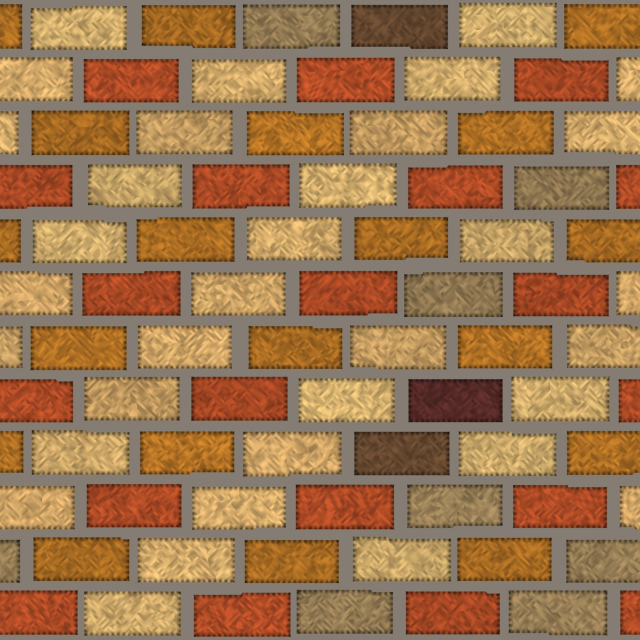
A Shadertoy shader for this texture:

```glsl
const vec2 GRID = vec2(6.0, 12.0);           // bricks across, courses down
const vec2 HALF_BRICK = vec2(0.9, 0.41);     // in course heights

const vec3 MORTAR = vec3(0.52, 0.49, 0.45);
const vec3 CREAM  = vec3(0.83, 0.70, 0.44);
const vec3 TAN    = vec3(0.80, 0.63, 0.39);
const vec3 DUN    = vec3(0.60, 0.50, 0.34);
const vec3 OCHRE  = vec3(0.69, 0.44, 0.14);
const vec3 UMBER  = vec3(0.41, 0.29, 0.19);
const vec3 RED    = vec3(0.70, 0.30, 0.15);
const vec3 MAROON = vec3(0.35, 0.17, 0.16);

float hash(vec2 p) {
    return fract(sin(dot(p, vec2(127.1, 311.7))) * 43758.5453);
}

float noise(vec2 p) {
    vec2 i = floor(p), f = fract(p);
    f = f * f * (3.0 - 2.0 * f);
    return mix(mix(hash(i), hash(i + vec2(1, 0)), f.x),
               mix(hash(i + vec2(0, 1)), hash(i + vec2(1, 1)), f.x), f.y);
}

// Short diagonal strokes that switch direction in patches
float wovenGrain(vec2 p) {
    vec2 diagonal = vec2(p.x + p.y, p.x - p.y) * 0.707;
    float rising = noise(diagonal * vec2(9.0, 23.0));
    float falling = noise(diagonal * vec2(23.0, 9.0) + 50.0);
    float patches = smoothstep(0.4, 0.6, noise(p * 7.0));
    return mix(rising, falling, patches) - 0.5;
}

// Pale and dark bricks alternate; a fifth of them are weathered
vec3 brickColor(vec2 id, float oddCourse) {
    float dark = mod(id.x + floor(id.y * 0.5) + oddCourse, 2.0);
    float weathered = step(0.81, hash(id + 3.7));
    vec3 paleTone = mix(mix(CREAM, TAN, hash(id + 8.3)), DUN, weathered);
    vec3 ochreTone = mix(OCHRE, UMBER, weathered);
    vec3 redTone = mix(RED, MAROON, weathered);
    vec3 tone = mix(paleTone, mix(ochreTone, redTone, oddCourse), dark);
    return tone * mix(0.95, 1.05, hash(id + 5.1));
}

// Distance inward from the left/right and top/bottom edges
vec2 edgeDepth(vec2 p, vec2 id, float blur) {
    vec2 jitter = vec2(hash(id + 11.3), hash(id + 17.9)) - 0.5;
    vec2 size = HALF_BRICK + vec2(0.05, 0.02) * (hash(id + 23.1) - 0.5);
    p -= jitter * vec2(0.09, 0.06);

    // A shallow step in the top or bottom edge
    float side = sign(hash(id + 29.7) - 0.5);
    float face = sign(hash(id + 31.3) - 0.5);
    float cut = mix(-0.3, 0.8, hash(id + 37.9));
    float stepped = smoothstep(cut - blur, cut + blur, p.x * side);
    float chip = 0.04 * stepped * step(0.0, p.y * face) * step(0.4, hash(id + 41.1));
    return size - vec2(0.0, chip) - abs(p);
}

// Broken dark rim, deepest at the corners
float rimShade(vec2 depth, vec2 p) {
    vec2 rim = 1.0 - smoothstep(vec2(0.0), vec2(0.10), depth);
    vec2 beads = 0.65 + 0.35 * sin(p.yx * 62.0);
    float edges = max(rim.x * beads.x, rim.y * beads.y);
    return 1.0 - 0.55 * edges - 0.3 * rim.x * rim.y;
}

void mainImage(out vec4 fragColor, in vec2 fragCoord) {
    vec2 uv = fragCoord / iResolution.xy;
    vec2 wall = vec2(uv.x, 1.0 - uv.y) * GRID;
    float blur = 0.5 * GRID.y / iResolution.y + 0.006;

    // Running bond
    float oddCourse = mod(floor(wall.y), 2.0);
    wall.x -= 0.25 + 0.5 * oddCourse;
    vec2 id = mod(floor(wall), GRID);
    vec2 p = (fract(wall) - 0.5) * vec2(2.0, 1.0);

    // Brick face
    vec2 depth = edgeDepth(p, id, blur);
    float grain = wovenGrain(p + id * 3.1);
    float cloud = noise(p * 3.0 + id * 7.0) - 0.5;
    vec3 face = brickColor(id, oddCourse);
    face *= (0.97 + 0.42 * grain + 0.10 * cloud) * rimShade(depth, p);

    // Mortar joints
    float cover = smoothstep(-blur, blur, min(depth.x, depth.y));
    fragColor = vec4(mix(MORTAR, face, cover), 1.0);
}
```
